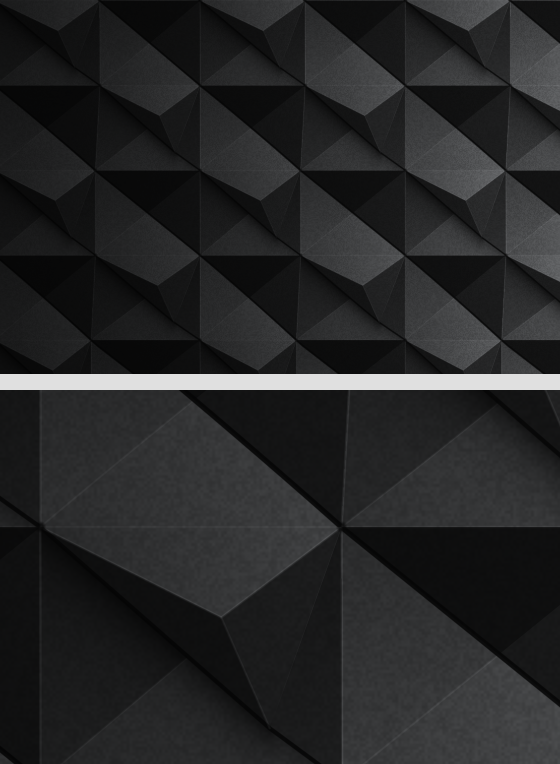
Top: the whole. Bottom: its middle third, enlarged.
Write a WebGL 2 fragment shader that draws this pattern.

```glsl
#version 300 es
precision highp float;
// Dark faceted wall relief: a slightly skewed grid of cells, where raised wedges and
// flat folded tiles alternate like a checkerboard. Each facet is a half-plane mask with
// its own shade; shadows, bevel lines, a side light and fine grain go on top.
uniform vec2 u_resolution;
out vec4 fragColor;

const vec2 PITCH = vec2(0.2744, 0.227);  // cell size in canvas heights
const vec2 ORIGIN = vec2(-0.0137, 0.0015);
const vec2 APEX = vec2(0.6, 0.355);      // wedge peak, in cell units
const vec2 FOOT = vec2(0.76, 0.79);      // lower tip of the wedge
const vec3 TINT = vec3(0.985, 1.0, 1.02);

float hash(vec2 p) {
  vec3 q = fract(vec3(p.xyx) * 0.1031);
  q += dot(q, q.yzx + 33.33);
  return fract((q.x + q.y) * q.z);
}

float noise(vec2 p) {
  vec2 i = floor(p), f = fract(p);
  f = f * f * (3.0 - 2.0 * f);
  return mix(mix(hash(i), hash(i + vec2(1, 0)), f.x),
             mix(hash(i + vec2(0, 1)), hash(i + vec2(1, 1)), f.x), f.y);
}

// Signed distance to the line a-b; for a line running right, positive lies above it
float side(vec2 f, vec2 a, vec2 b) {
  vec2 d = normalize((b - a) * PITCH), r = (f - a) * PITCH;
  return r.x * d.y - r.y * d.x;
}

float segment(vec2 f, vec2 a, vec2 b) {
  vec2 r = (f - a) * PITCH, d = (b - a) * PITCH;
  return length(r - d * clamp(dot(r, d) / dot(d, d), 0.0, 1.0));
}

float cover(float d, float px) { return smoothstep(-px, px, d); }

float stroke(float d, float halfWidth, float px) {
  return 1.0 - smoothstep(halfWidth - px, halfWidth + px, d);
}

// 1 on odd integers, 0 on even ones, linear in between
float oddness(float x) { return 1.0 - abs(mod(x, 2.0) - 1.0); }

// Folded sheet below the diagonal, shared by both kinds of cell
float lowerFold(vec2 f, float leftShade, float baseShade, float px) {
  float left = leftShade * (0.82 + 0.3 * f.y);
  float base = baseShade * (0.9 + 0.2 * f.x);
  float s = mix(base, left, cover(1.0 - f.x - f.y, px * 3.0));
  return s + 0.05 * stroke(segment(f, vec2(0, 1), vec2(0.5)), 0.0008, px);
}

float flatTile(vec2 f, float px) {
  vec2 o = vec2(0), c = vec2(1);
  float lit = lowerFold(f, 0.22, 0.255, px);
  float dark = mix(0.085, 0.052, cover(1.0 - f.x - f.y, px * 3.0));
  float s = mix(lit, dark, cover(side(f, o, c), px));
  return mix(s, 0.018, 0.9 * stroke(segment(f, o, c), 0.0024, px));
}

float wedgeTile(vec2 f, float px) {
  vec2 o = vec2(0), b = vec2(1, 0), c = vec2(1);
  float s = lowerFold(f, 0.145, 0.22, px);
  // Soft shadow cast down and left of the wedge
  float rim = min(segment(f, o, FOOT), segment(f, FOOT, c) + 0.012);
  s *= 1.0 - 0.72 * exp(-rim * 40.0);
  // Facets of the wedge, from the back to the front
  float body = max(cover(side(f, o, FOOT), px) * cover(side(f, FOOT, b), px),
                   cover(side(f, FOOT, c), px) * cover(side(f, b, FOOT), px));
  float under = mix(0.072, 0.125, cover(side(f, APEX, FOOT), px));
  float sliver = 0.11 + 0.04 * (f.y - 0.5);
  float facet = mix(under, sliver, cover(side(f, b, FOOT), px));
  float top = cover(side(f, o, APEX), px) * cover(side(f, APEX, b), px);
  facet = mix(facet, 0.225 + 0.07 * f.x, top);
  s = mix(s, facet, body);
  float seam = min(segment(f, o, FOOT), segment(f, FOOT, c));
  s = mix(s, 0.018, 0.85 * stroke(seam, 0.0019, px));
  // Bevel highlights on the ridges
  float ridge = min(segment(f, o, APEX), segment(f, APEX, b));
  s += 0.08 * stroke(ridge, 0.001, px);
  return s + 0.06 * stroke(segment(f, APEX, FOOT), 0.0009, px);
}

float relief(vec2 p, float px) {
  vec2 g = (p - ORIGIN) / PITCH;
  // Odd columns lean to the left on their way down, with a slight zigzag per row
  float lean = 0.034 - 0.022 * g.y + 0.012 * (2.0 * oddness(g.y) - 1.0);
  g.x -= oddness(g.x) * lean;
  vec2 id = floor(g), f = fract(g);
  bool raised = mod(id.x + id.y, 2.0) < 0.5;
  float s = raised ? wedgeTile(f, px) : flatTile(f, px);
  s *= 0.95 + 0.1 * hash(id + 7.0);
  // Grid bevels and small pits where the corners meet
  vec2 edge = min(f, 1.0 - f) * PITCH;
  s += 0.085 * stroke(edge.x, 0.001, px) + 0.04 * stroke(edge.y, 0.0009, px);
  return mix(s, 0.025, 0.8 * stroke(length(edge), 0.004, px + 0.0015));
}

void main() {
  float px = 0.6 / u_resolution.y, shade = 0.0;
  vec2 p = vec2(gl_FragCoord.x, u_resolution.y - gl_FragCoord.y) / u_resolution.y;
  for (int i = 0; i < 4; i++) {
    vec2 offset = vec2(i % 2, i / 2) * 0.5 - 0.25;
    shade += 0.25 * relief(p + offset / u_resolution.y, px);
  }
  // Light grows toward the right and fades at the top and bottom
  float light = mix(0.45, 1.4, pow(clamp(p.x / 1.5, 0.0, 1.0), 1.3));
  light *= 1.0 - 0.1 * smoothstep(0.65, 1.0, p.y) - 0.08 * smoothstep(0.25, 0.0, p.y);
  float grain = noise(p * 380.0) + 0.5 * noise(p * 170.0) - 0.75;
  shade = shade * light * (1.0 + 0.16 * grain) + 0.005;
  fragColor = vec4(shade * TINT, 1.0);
}
```
